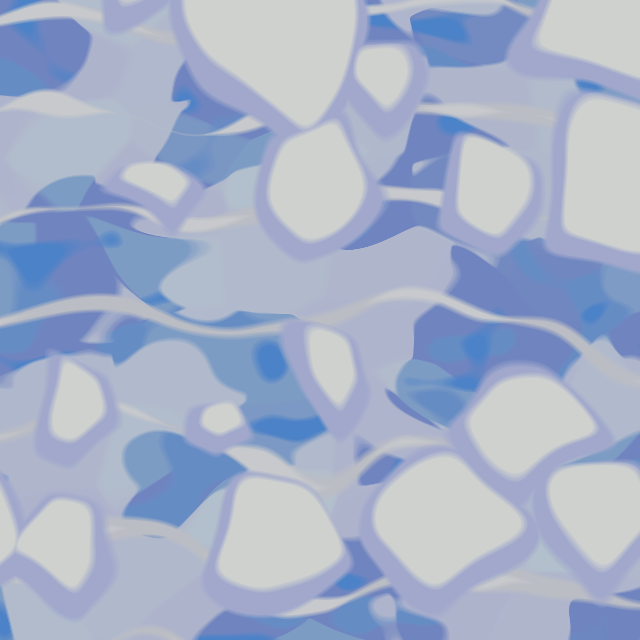
Give the GLSL for this texture, as a Shadertoy shader.

```glsl
// Draws pale rounded stones with lavender halos among wavy bands and patches of blue.

const vec3 STONE    = vec3(0.81, 0.82, 0.81);
const vec3 GLINT    = vec3(0.78, 0.79, 0.80);
const vec3 BAND     = vec3(0.73, 0.74, 0.77);
const vec3 MIST     = vec3(0.70, 0.75, 0.80);
const vec3 HAZE     = vec3(0.68, 0.70, 0.80);
const vec3 LAVENDER = vec3(0.63, 0.66, 0.80);
const vec3 STEEL    = vec3(0.49, 0.61, 0.77);
const vec3 INDIGO   = vec3(0.44, 0.52, 0.75);
const vec3 AZURE    = vec3(0.40, 0.55, 0.77);
const vec3 BRIGHT   = vec3(0.30, 0.51, 0.78);

const float STONE_GRID = 3.6;                  // stone cells across the canvas
const vec2  STONE_SIZE = vec2(0.16, 0.41);     // smallest and largest, in cells
const vec2  HALO_SHIFT = vec2(0.004, 0.014);
const float HALO_WIDTH = 0.021;
const float BAND_COUNT = 5.5;
const float BAND_WIDTH = 0.012;
const vec2  FACET_GRID = vec2(6.0, 8.0);
const float FACET_SHARPNESS = 45.0;
const float EDGE_SOFT = 0.0016;
const float EDGE_STEP = 0.0032;

vec2 hash2(vec2 c) {
    vec3 q = fract(c.xyx * vec3(0.1031, 0.1030, 0.0973));
    q += dot(q, q.yzx + 33.33);
    return fract((q.xx + q.yz) * q.zy);
}

float cornerSlope(vec2 cell, vec2 offset) {
    float a = 6.2832 * hash2(cell).x;
    return dot(vec2(cos(a), sin(a)), offset);
}

// Gradient noise, roughly -0.7 to 0.7
float noise(vec2 p) {
    vec2 i = floor(p), f = p - i;
    vec2 u = f * f * f * (f * (f * 6.0 - 15.0) + 10.0);
    vec2 e = vec2(1.0, 0.0);
    float low  = mix(cornerSlope(i, f), cornerSlope(i + e, f - e), u.x);
    float high = mix(cornerSlope(i + e.yx, f - e.yx), cornerSlope(i + 1.0, f - 1.0), u.x);
    return mix(low, high, u.y);
}

vec2 noise2(vec2 p) {
    return vec2(noise(p + 3.7), noise(p + 41.3));
}

// Coverage of a shape whose edge falls off in three painted steps
float contour(float d) {
    float cover = 0.0;
    for (int i = 0; i < 3; i++)
        cover += 1.0 - smoothstep(-EDGE_SOFT, EDGE_SOFT, d + EDGE_STEP * float(i));
    return cover / 3.0;
}

// Two random tints per Voronoi cell, blended in a narrow seam
vec2 facets(vec2 p) {
    vec2 base = floor(p), sum = vec2(0.0);
    float total = 0.0;
    for (int j = -1; j <= 1; j++)
    for (int i = -1; i <= 1; i++) {
        vec2 cell = base + vec2(i, j);
        float weight = exp(-FACET_SHARPNESS * length(cell + hash2(cell) - p));
        sum += weight * hash2(cell + 71.0);
        total += weight;
    }
    return sum / total;
}

// Rounded polygon: smooth maximum of five random half planes
float stone(vec2 q, vec2 cell, float size) {
    float k = 0.14 * size, sum = 0.0;
    for (int i = 0; i < 5; i++) {
        vec2 h = hash2(cell + 19.0 * float(i + 1));
        float a = 6.2832 * (float(i) + 0.6 * h.x) / 5.0;
        float reach = size * mix(0.65, 1.25, h.y);
        sum += exp(min((dot(q, vec2(cos(a), sin(a))) - reach) / k, 60.0));
    }
    return k * log(sum);
}

float stones(vec2 p) {
    vec2 g = (p + 0.05 * noise2(p * 6.0)) * STONE_GRID;
    float d = 10.0;
    for (int j = -1; j <= 1; j++)
    for (int i = -1; i <= 1; i++) {
        float row = floor(g.y) + float(j);
        vec2 q = vec2(g.x + 0.37 * row, g.y);
        vec2 cell = vec2(floor(q.x) + float(i), row);
        float size = mix(STONE_SIZE.x, STONE_SIZE.y, hash2(cell + 7.0).x);
        vec2 centre = cell + 0.5 + (hash2(cell + 53.0) - 0.5) * (1.0 - 1.4 * size);
        d = min(d, stone(q - centre, cell, size));
    }
    return d / STONE_GRID;
}

// Blue and misty patches
vec3 ground(vec2 p) {
    vec2 w = p + 0.08 * noise2(p * 4.0);
    vec2 tint = facets(w * FACET_GRID);
    float open = noise(w * vec2(3.2, 4.6)) + 0.35 * noise(w * vec2(8.0, 11.0))
               + 0.3 * (tint.x - 0.5);
    vec3 blue = mix(STEEL, INDIGO, smoothstep(0.4, 0.6, tint.y));
    blue = mix(blue, AZURE, contour((0.2 - noise(w * vec2(8.0, 13.0) + 9.0)) / 11.0));
    blue = mix(blue, BRIGHT, contour((0.3 - noise(w * vec2(9.0, 14.0) + 27.0)) / 12.0));
    vec3 pale = mix(MIST, HAZE, tint.y);
    return mix(pale, blue, contour(open / 4.0));
}

// Wavy strata with brighter lenses inside
vec3 addBands(vec3 color, vec2 p) {
    float y = p.y * BAND_COUNT + 1.1 * noise(p * vec2(2.4, 1.3) + 5.0)
            + 0.25 * noise(p * vec2(6.0, 3.0));
    float id = floor(y);
    float d = abs(y - id - 0.5) / BAND_COUNT;
    float swell = noise(vec2(p.x * 3.5, id * 7.3 + 0.4));
    float lens = noise(vec2(p.x * 6.0, id * 5.7 + 0.3));
    color = mix(color, BAND, contour(d - BAND_WIDTH - 0.022 * swell));
    return mix(color, GLINT, contour(d - 0.004 - 0.045 * lens));
}

void mainImage(out vec4 fragColor, in vec2 fragCoord) {
    vec2 p = fragCoord / iResolution.y;
    vec3 color = addBands(ground(p), p);
    float halo = stones(p + HALO_SHIFT) - HALO_WIDTH - 0.02 * noise(p * 7.0);
    color = mix(color, LAVENDER, contour(halo));
    color = mix(color, STONE, contour(stones(p)));
    fragColor = vec4(color, 1.0);
}
```
